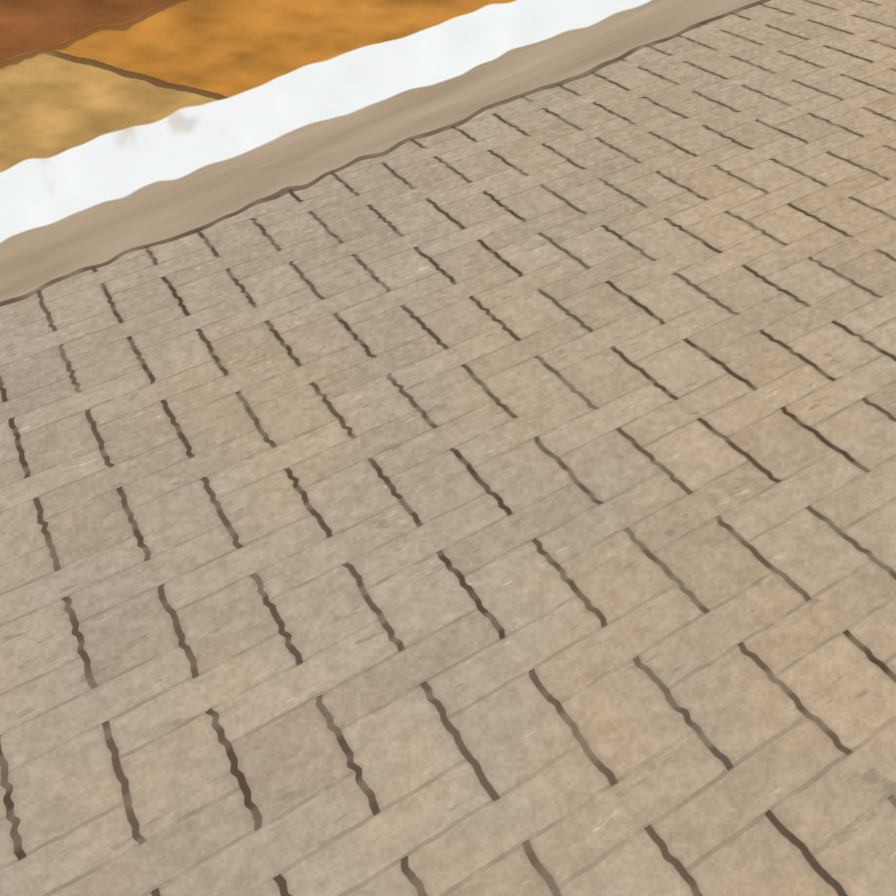
This texture is drawn by a WebGL 1 fragment shader. Its source:

```glsl
precision highp float;
uniform vec2 u_resolution;

const vec3 PAVER = vec3(0.715, 0.645, 0.560);
const vec3 PAVER_WARM = vec3(0.745, 0.650, 0.535);
const vec3 PAVER_GREY = vec3(0.665, 0.615, 0.550);
const vec3 JOINT_DARK = vec3(0.34, 0.285, 0.235);
const vec3 JOINT_SAND = vec3(0.56, 0.50, 0.43);
const vec3 GUTTER = vec3(0.69, 0.61, 0.52);
const vec3 CURB = vec3(0.95, 0.96, 0.96);
const vec3 STONE_ORANGE = vec3(0.75, 0.52, 0.24);
const vec3 STONE_GOLD = vec3(0.74, 0.59, 0.36);
const vec3 STONE_BROWN = vec3(0.55, 0.35, 0.20);

float hash(vec2 p) {
  vec3 q = fract(p.xyx * vec3(0.1031, 0.1030, 0.0973));
  q += dot(q, q.yzx + 33.33);
  return fract((q.x + q.y) * q.z);
}

float noise(vec2 p) {
  vec2 i = floor(p), f = fract(p);
  f = f * f * (3.0 - 2.0 * f);
  return mix(mix(hash(i), hash(i + vec2(1.0, 0.0)), f.x),
             mix(hash(i + vec2(0.0, 1.0)), hash(i + 1.0), f.x), f.y);
}

float fbm(vec2 p) {
  float sum = 0.0, amp = 0.5;
  for (int i = 0; i < 4; i++) {
    sum += amp * noise(p);
    p = p * 2.03 + 17.1;
    amp *= 0.5;
  }
  return sum;
}

// Canvas to ground plane: solves the perspective equations for (u, v)
vec2 groundCoord(vec2 p) {
  vec2 a = vec2(0.1111, -0.0254) - 0.0363 * p;
  vec2 b = vec2(0.0082, 0.01215) + 0.0344 * p;
  vec2 r = p - vec2(0.3542, 0.7773);
  return vec2(r.x * b.y - r.y * b.x, a.x * r.y - a.y * r.x) / (a.x * b.y - a.y * b.x);
}

// Joint across integer lines: three units long, then a gap of one
float joint(float across, float along, float offset, float halfWidth, vec2 aa) {
  float line = floor(across + 0.5);
  float t = mod(along - line + offset, 4.0);
  float ends = smoothstep(-aa.y, aa.y, min(t, 3.0 - t) + 0.02);
  float d = abs(across - line) - halfWidth;
  float coverage = halfWidth / max(halfWidth, aa.x * 0.5);
  return coverage * ends * (1.0 - smoothstep(-aa.x, aa.x, d));
}

// Lower left cell of the two-cell herringbone paver
vec2 paverId(vec2 g) {
  vec2 cell = floor(g);
  float q = mod(cell.y - cell.x, 4.0);
  if (q > 2.5) return cell - vec2(1.0, 0.0);
  if (q > 1.5) return cell - vec2(0.0, 1.0);
  return cell;
}

vec3 paving(vec2 p, vec2 px) {
  vec2 g = groundCoord(p);
  vec2 aa = abs(groundCoord(p + vec2(px.x, 0.0)) - g) + abs(groundCoord(p + vec2(0.0, px.y)) - g);
  vec2 id = paverId(g);
  float stain = fbm(p * 9.0 + 3.0);
  vec3 col = mix(PAVER_GREY, PAVER_WARM, smoothstep(0.1, 0.9, 0.6 * stain + 0.45 * p.x));
  col = mix(col, PAVER, 0.4) + 0.035 * (hash(id) - 0.5);

  // Surface grain, scuffs and pits
  col += 0.11 * (fbm(g * vec2(7.0, 5.0)) - 0.47) + 0.05 * (noise(p * 230.0) - 0.5);
  col = mix(col, JOINT_SAND, 0.5 * smoothstep(0.69, 0.82, fbm(g * vec2(3.0, 4.0) + 40.0)));
  col += 0.08 * smoothstep(0.72, 0.85, fbm(g * vec2(2.5, 4.0) + 90.0));

  // Sand-filled joints one way, deep shaded joints the other way
  vec2 w = g + 0.05 * (vec2(noise(g * 5.0), noise(g * 5.0 + 31.0)) - 0.5);
  float wear = noise(g * vec2(4.0, 3.0) + 7.0);
  float sandy = joint(w.y, w.x, 1.0, 0.045, aa.yx);
  col = mix(col, JOINT_SAND, sandy * (0.15 + 0.5 * wear));
  float column = floor(w.x + 0.5);
  float run = floor((w.y - column) / 4.0);
  float depth = 0.7 + 0.3 * hash(vec2(column, run) + 5.0);
  float halo = joint(w.x, w.y, 0.0, 0.06, aa + vec2(0.05, 0.1));
  col = mix(col, JOINT_SAND, 0.4 * halo);
  float deep = joint(w.x, w.y, 0.0, 0.036, aa);
  return mix(col, JOINT_DARK, deep * depth * (0.55 + 0.45 * smoothstep(0.1, 0.6, wear)));
}

// Coverage above a sloping line, with y measured downward
float above(vec2 p, float start, float slope, float aa) {
  return smoothstep(-aa, aa, start + slope * p.x - p.y);
}

float stroke(float d, float halfWidth, float aa) {
  return 1.0 - smoothstep(halfWidth - aa, halfWidth + aa, abs(d));
}

vec3 stones(vec2 p, float aa) {
  vec2 w = p + 0.012 * (fbm(p * 28.0) - 0.5);
  vec3 col = mix(STONE_GOLD, STONE_ORANGE, above(w, 0.043, 0.27, aa));
  col = mix(col, STONE_BROWN, above(w, 0.075, -0.36, 0.008));
  col *= 0.78 + 0.46 * fbm(p * vec2(18.0, 45.0));
  float crack = stroke(w.y - 0.043 - 0.27 * w.x, 0.0035, aa) * smoothstep(0.04, 0.07, p.x);
  crack = max(crack, 0.6 * stroke(w.y - 0.075 + 0.36 * w.x, 0.003, aa));
  return mix(col, vec3(0.38, 0.29, 0.20), 0.75 * crack);
}

void main() {
  vec2 p = gl_FragCoord.xy / u_resolution;
  p.y = 1.0 - p.y;
  vec2 px = 1.0 / u_resolution;
  float aa = px.y;
  vec3 col = paving(p, px);

  // Concrete gutter with a worn dark seam
  vec3 gutter = GUTTER + 0.14 * (fbm(vec2(p.x + p.y, p.y + 0.4 * p.x) * vec2(12.0, 70.0)) - 0.47);
  vec2 w = p + 0.006 * (noise(p * 35.0) - 0.5);
  col = mix(col, gutter, above(w, 0.341, -0.40, aa));
  float seam = stroke(w.y - 0.341 + 0.40 * w.x, 0.0025, aa);
  col = mix(col, JOINT_DARK, seam * (0.35 + 0.5 * noise(p * 50.0)));

  // Painted curb with faint stains
  vec3 paint = CURB + 0.04 * (fbm(p * 25.0) - 0.47);
  paint = mix(paint, GUTTER, 0.4 * smoothstep(0.64, 0.85, fbm(p * vec2(22.0, 14.0) + 8.0)));
  col = mix(col, paint, above(w, 0.271, -0.372, 1.5 * aa));

  col = mix(col, stones(p, aa), above(w, 0.191, -0.335, 1.5 * aa));
  gl_FragColor = vec4(clamp(col, 0.0, 1.0), 1.0);
}
```
